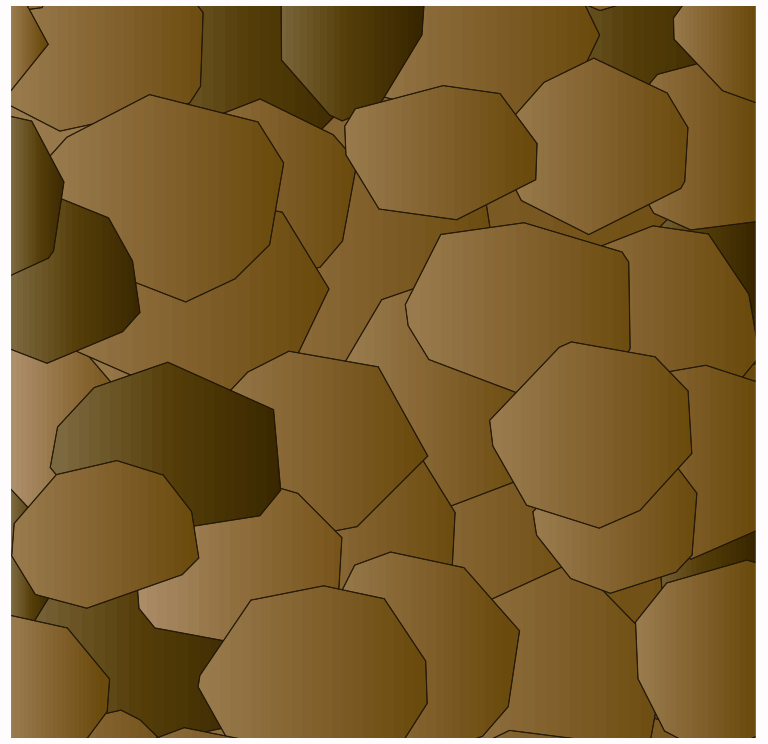
This texture is drawn by a WebGL 2 fragment shader. Its source:

```glsl
#version 300 es
precision highp float;

uniform vec2 u_resolution;
out vec4 fragColor;

const float TAU = 6.2831853;
const int COLUMNS = 7;
const int ROWS = 8;
const int SIDES = 10;

float hash(float seed, float salt) {
  vec2 v = fract(vec2(seed * 0.1031 + salt * 0.3719, seed * 0.2973 + salt * 0.1137));
  v += dot(v, v.yx + 33.33);
  return fract((v.x + v.y) * v.x * 1.731);
}

// Signed distance to a convex stone cut by jittered tangents of an ellipse.
float stoneDistance(vec2 p, vec2 radii, float seed) {
  float d = -1.0;
  for (int k = 0; k < SIDES; k++) {
    float side = float(k);
    float angle = (side + 0.6 * (hash(seed, side + 11.0) - 0.5)) * TAU / float(SIDES);
    vec2 normal = vec2(cos(angle), sin(angle));
    float reach = length(radii * normal) * mix(0.86, 1.06, hash(seed, side + 31.0));
    d = max(d, dot(p, normal) - reach);
  }
  return d;
}

vec3 threeStops(vec3 a, vec3 b, vec3 c, float t) {
  return t < 0.5 ? mix(a, b, t * 2.0) : mix(b, c, t * 2.0 - 1.0);
}

// Finely banded left-to-right shading in one of three tones.
vec3 stoneColor(float t, float tone) {
  t = floor(clamp(t, 0.0, 0.999) * 22.0) / 21.0;
  if (tone < 0.25) {
    return threeStops(vec3(0.49, 0.41, 0.25), vec3(0.33, 0.24, 0.03), vec3(0.22, 0.15, 0.0), t);
  }
  if (tone > 0.94) {
    return threeStops(vec3(0.68, 0.56, 0.42), vec3(0.56, 0.43, 0.24), vec3(0.46, 0.32, 0.09), t);
  }
  return threeStops(vec3(0.60, 0.48, 0.30), vec3(0.51, 0.38, 0.18), vec3(0.42, 0.29, 0.05), t);
}

vec3 stoneWall(vec2 p, vec2 lower, vec2 upper, float pixel) {
  const vec3 ink = vec3(0.12, 0.08, 0.02);
  const float lineHalfWidth = 0.0009;
  const vec2 pitch = vec2(0.185, 0.165);
  vec3 color = stoneColor((p.x - lower.x) / (upper.x - lower.x), 0.5);

  // Lay overlapping stones in shuffled order, larger ones first.
  int count = COLUMNS * ROWS;
  for (int i = 0; i < count; i++) {
    int id = (i * 23 + 5) % count;
    float seed = float(id) + 1.0;
    float column = float(id % COLUMNS);
    float row = float(id / COLUMNS);

    vec2 jitter = vec2(hash(seed, 1.0), hash(seed, 2.0)) - 0.5;
    vec2 cell = vec2(column - 0.5 + 0.5 * mod(row, 2.0), row - 0.5);
    vec2 center = (cell + 0.5 * jitter) * pitch;
    float size = mix(1.3, 0.9, float(i) / float(count));
    vec2 radii = size * mix(vec2(0.1, 0.088), vec2(0.165, 0.13),
                            vec2(hash(seed, 3.0), hash(seed, 4.0)));

    float d = stoneDistance(p - center, radii, seed);
    float left = max(center.x - radii.x, lower.x);
    float right = min(center.x + radii.x, upper.x);
    float t = (p.x - left) / max(right - left, 0.02);
    vec3 fill = stoneColor(t, hash(seed, 5.0));

    color = mix(color, fill, 1.0 - smoothstep(-0.5 * pixel, 0.5 * pixel, d));
    float outline = 1.0 - smoothstep(lineHalfWidth - 0.5 * pixel,
                                     lineHalfWidth + 0.5 * pixel, abs(d));
    color = mix(color, ink, 0.9 * outline);
  }
  return color;
}

void main() {
  float pixel = 1.0 / u_resolution.x;
  vec2 p = gl_FragCoord.xy * pixel;
  float height = u_resolution.y * pixel;

  // Pale margin around the wall.
  vec2 lower = vec2(0.0145, 0.008 * height);
  vec2 upper = vec2(0.984, 0.992 * height);
  vec2 inset = min(p - lower, upper - p);
  float panel = smoothstep(-0.5 * pixel, 0.5 * pixel, min(inset.x, inset.y));

  vec3 color = stoneWall(p, lower, upper, pixel);
  fragColor = vec4(mix(vec3(0.995, 0.99, 0.99), color, panel), 1.0);
}
```
